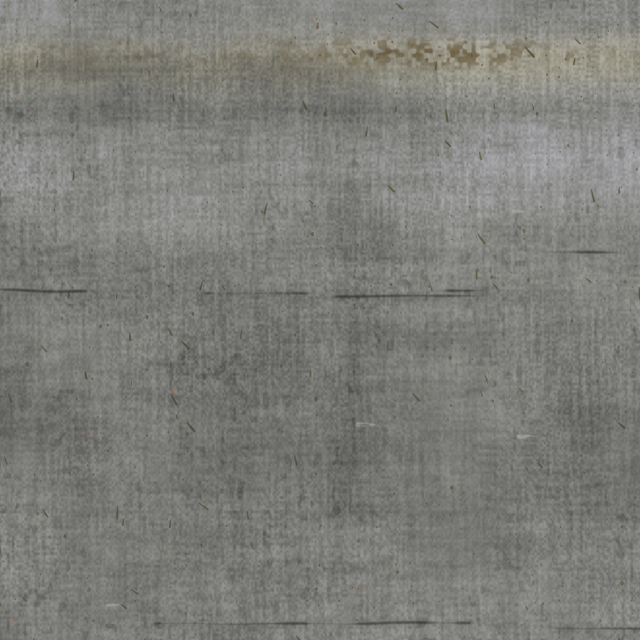
Write a Shadertoy shader that draws this texture.

```glsl
// Weathered grey concrete: cloudy bands, woven grain, broken seams, rust and small debris.
#define BASE_TONE 0.492
#define CLOUD_CONTRAST 0.12
#define THREAD_CONTRAST 0.065
#define GRAIN_CONTRAST 0.095
#define RUST_AMOUNT 0.65
#define SEAM_DARKNESS 0.36
#define SEAM_WIDTH 0.0016
#define GREY_TINT vec3(1.0, 1.006, 0.976)
#define COOL_TINT vec3(1.0, 1.0, 1.012)
#define WARM_TINT vec3(1.025, 1.01, 0.91)
#define RUST_COLOR vec3(0.36, 0.30, 0.18)
#define DEBRIS_COLOR vec3(0.23, 0.22, 0.17)

float hash(vec2 p) {
    return fract(sin(dot(p, vec2(127.1, 311.7))) * 43758.5453);
}

float noise(vec2 p) {
    vec2 i = floor(p), f = fract(p);
    f = f * f * (3.0 - 2.0 * f);
    return mix(mix(hash(i), hash(i + vec2(1, 0)), f.x),
               mix(hash(i + vec2(0, 1)), hash(i + vec2(1, 1)), f.x), f.y);
}

float fbm(vec2 p) {
    float sum = 0.0, weight = 0.5;
    for (int i = 0; i < 5; i++) {
        sum += weight * noise(p);
        p = p * 2.03 + 17.3;
        weight *= 0.52;
    }
    return sum;
}

float band(float x, float centre, float width) {
    float d = (x - centre) / width;
    return exp(-d * d);
}

float fill(float d, float blur) {
    return 1.0 - smoothstep(-blur, blur, d);
}

// Tapered strokes scattered on a jittered grid; zero length gives dots
float strokes(vec2 uv, float cells, float seed, float share, vec2 size, float angle, float spread, float blur) {
    vec2 g = uv * cells + seed, id = floor(g);
    vec2 centre = 0.3 + 0.4 * vec2(hash(id + 3.1), hash(id + 7.7));
    vec2 d = (fract(g) - centre) / cells;
    float a = angle + spread * (hash(id + 5.3) - 0.5);
    d = mat2(cos(a), -sin(a), sin(a), cos(a)) * d;
    float scale = 0.4 + 0.6 * hash(id + 9.2);
    float reach = size.x * scale;
    float taper = 1.0 - 0.6 * clamp(d.x / max(reach, 0.001), 0.0, 1.0);
    d.x -= clamp(d.x, -reach, reach);
    return step(hash(id), share) * fill(length(d) - size.y * scale * taper, blur);
}

// Horizontal crack between two x positions, with a soft shadow beneath
float seam(vec2 uv, vec3 line, float blur) {
    float ends = smoothstep(line.y, line.y + 0.015, uv.x) * (1.0 - smoothstep(line.z - 0.008, line.z, uv.x));
    float y = uv.y - line.x + 0.004 * (noise(vec2(uv.x * 11.0, line.x * 90.0)) - 0.5);
    float wear = smoothstep(0.12, 0.7, noise(vec2(uv.x * 26.0, line.x * 70.0)));
    float core = fill(abs(y) - SEAM_WIDTH * (0.3 + wear), blur + 0.0008);
    return ends * (core * (0.35 + 0.65 * wear) + 0.14 * band(y, -0.003, 0.006));
}

void mainImage(out vec4 fragColor, in vec2 fragCoord) {
    vec2 uv = fragCoord / iResolution.xy;
    float blur = 0.8 / iResolution.y;
    float cloud = fbm(uv * vec2(4.0, 9.0) + 2.0);
    float y = uv.y + 0.03 * (fbm(uv * vec2(5.0, 3.0) + 40.0) - 0.5);
    float right = smoothstep(0.5, 0.85, uv.x + 0.2 * (cloud - 0.5));
    float left = 1.0 - smoothstep(0.05, 0.22, uv.x);

    // Broad bands of light and dark
    float tone = BASE_TONE + 0.035 * smoothstep(0.48, 0.75, y) + 0.012 * band(y, 0.1, 0.12);
    tone += (0.02 + 0.07 * right + 0.04 * left) * band(y, 0.755, 0.06);
    tone -= (0.075 - 0.04 * right) * band(y, 0.825, 0.028);
    tone -= 0.055 * (1.0 - right) * band(y, 0.885, 0.025);
    tone += (0.035 + 0.03 * right) * band(y, 0.925, 0.017);
    tone += 0.055 * right * band(y, 0.875, 0.035);
    tone -= 0.03 * band(y, 0.32, 0.1);

    // Clouds, overlapping damp patches and vertical washes
    tone += CLOUD_CONTRAST * (cloud - 0.49);
    float patches = noise(uv * vec2(9.0, 13.0) + 5.0) + 0.12 * noise(uv * 70.0);
    tone -= 0.022 * smoothstep(0.72, 0.79, patches);
    tone += 0.04 * (noise(uv * vec2(24.0, 4.0)) - 0.5);
    tone += 0.03 * (noise(uv * vec2(3.0, 45.0)) - 0.5);

    // Woven threads and fine grain
    float rough = 0.7 + 0.6 * noise(uv * 7.0 + 30.0);
    tone += rough * THREAD_CONTRAST * (noise(uv * vec2(230.0, 22.0)) - 0.5);
    tone += 0.7 * THREAD_CONTRAST * (noise(uv * vec2(25.0, 200.0)) - 0.5);
    tone += rough * GRAIN_CONTRAST * (noise(uv * vec2(330.0, 260.0)) - 0.5);
    tone -= 0.06 * smoothstep(0.68, 0.9, noise(uv * vec2(150.0, 90.0))) * smoothstep(0.5, 0.7, noise(uv * 9.0 + 60.0));

    // Tints: warm stain near the top, cool haze on the pale areas
    float warm = band(y, 0.9, 0.045) * smoothstep(0.3, 0.6, cloud + 0.15 * right);
    vec3 tint = mix(GREY_TINT, COOL_TINT, smoothstep(0.52, 0.6, tone) * smoothstep(0.55, 0.75, y));
    vec3 color = tone * mix(tint, WARM_TINT, warm);

    // Rust freckles
    float rustZone = band(y, 0.915, 0.025) * (0.25 + 0.75 * band(uv.x, 0.68, 0.17));
    float freckles = smoothstep(0.5, 0.8, 0.6 * noise(uv * 150.0) + 0.4 * noise(uv * 45.0) + 0.16 * rustZone);
    color = mix(color, RUST_COLOR, RUST_AMOUNT * rustZone * (freckles + 0.12));

    // Broken seams: height, start, end
    vec3 seams[7] = vec3[7](vec3(0.541, 0.31, 0.485), vec3(0.538, 0.515, 0.765), vec3(0.547, 0.69, 0.77),
        vec3(0.606, 0.84, 0.97), vec3(0.546, -0.02, 0.14), vec3(0.026, 0.235, 0.74), vec3(0.018, 0.86, 1.02));
    float crack = 0.0;
    for (int i = 0; i < 7; i++) crack = max(crack, seam(uv, seams[i], blur));
    color *= 1.0 - SEAM_DARKNESS * crack;

    // Faint scuffs, pale chips, dark slivers, knots and orange flecks
    float scuff = strokes(uv, 6.0, 11.0, 0.35, vec2(0.025, 0.005), 0.1, 0.3, 0.005);
    float chip = strokes(uv, 8.0, 23.0, 0.12, vec2(0.015, 0.0035), 0.0, 0.15, 0.002);
    color *= 1.0 - 0.12 * scuff;
    color = mix(color, vec3(0.68, 0.70, 0.69), 0.6 * chip * smoothstep(0.25, 0.6, noise(uv * vec2(70.0, 140.0))));
    for (int i = 0; i < 3; i++) {
        float k = float(i);
        float sliver = strokes(uv, 8.0 + 3.0 * k, 37.0 + 9.4 * k, 0.17, vec2(0.011 - 0.002 * k, 0.0018), 1.95, 1.3, blur);
        float speck = strokes(uv, 15.0 + 19.0 * k, 71.0 + 5.6 * k, 0.12 + 0.06 * k, vec2(0.0, 0.0042 / (1.0 + k)), 0.0, 0.0, blur);
        vec3 debris = mix(DEBRIS_COLOR, RUST_COLOR, noise(uv * 12.0 + k));
        color = mix(color, debris, max(0.7 * sliver, 0.55 * speck));
    }
    float fleck = strokes(uv, 17.0, 91.0, 0.05, vec2(0.0, 0.003), 0.0, 0.0, blur);
    color = mix(color, vec3(0.66, 0.45, 0.32), 0.6 * fleck);

    fragColor = vec4(clamp(color, 0.0, 1.0), 1.0);
}
```
